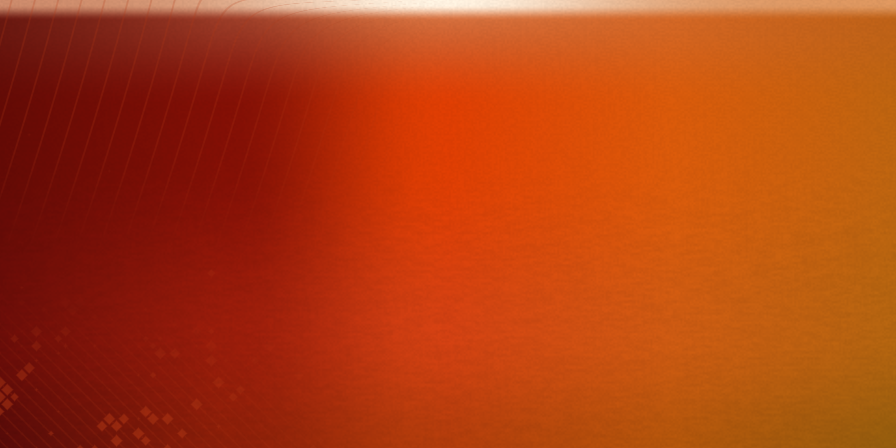
Write a WebGL 1 fragment shader that draws this background.

```glsl
precision highp float;
// Warm backdrop: a dark red to orange to ochre field under a bright top strip.
// Four horizontal colour ramps are blended by height, then fine curved lines,
// a lattice of scattered diamonds and a woven grain are laid over them.
uniform vec2 u_resolution;

#define STRIP_EDGE 0.968
#define GLOW_CENTER 0.49
#define GLOW_WIDTH 0.21
#define LINE_SPACING 0.052
#define LINE_OPACITY 0.22
#define CELL_SIZE 0.023
#define DIAMOND_OPACITY 0.50
#define GRAIN 0.045
#define INK vec3(0.70, 0.22, 0.08)

float hash(vec2 p) {
  return fract(sin(dot(p, vec2(127.1, 311.7))) * 43758.55);
}

float noise(vec2 p) {
  vec2 i = floor(p), f = fract(p);
  f = f * f * (3.0 - 2.0 * f);
  return mix(mix(hash(i), hash(i + vec2(1, 0)), f.x),
             mix(hash(i + vec2(0, 1)), hash(i + vec2(1, 1)), f.x), f.y);
}

// Five evenly spaced colours across the width
vec3 ramp(float x, vec3 a, vec3 b, vec3 c, vec3 d, vec3 e) {
  float t = x * 4.0;
  vec3 col = mix(a, b, clamp(t, 0.0, 1.0));
  col = mix(col, c, smoothstep(0.0, 1.0, t - 1.0));
  col = mix(col, d, clamp(t - 2.0, 0.0, 1.0));
  return mix(col, e, clamp(t - 3.0, 0.0, 1.0));
}

vec3 field(vec2 uv) {
  vec3 base = ramp(uv.x, vec3(0.33, 0.04, 0.03), vec3(0.54, 0.12, 0.03),
    vec3(0.68, 0.23, 0.04), vec3(0.69, 0.33, 0.04), vec3(0.57, 0.36, 0.05));
  vec3 low = ramp(uv.x, vec3(0.42, 0.05, 0.03), vec3(0.60, 0.11, 0.04),
    vec3(0.82, 0.25, 0.07), vec3(0.80, 0.35, 0.07), vec3(0.70, 0.39, 0.06));
  vec3 high = ramp(uv.x, vec3(0.39, 0.04, 0.02), vec3(0.51, 0.06, 0.02),
    vec3(0.87, 0.24, 0.01), vec3(0.85, 0.35, 0.04), vec3(0.74, 0.39, 0.06));
  vec3 top = ramp(uv.x, vec3(0.41, 0.09, 0.06), vec3(0.58, 0.20, 0.13),
    vec3(0.80, 0.36, 0.17), vec3(0.82, 0.39, 0.13), vec3(0.74, 0.38, 0.09));
  vec3 col = mix(base, low, smoothstep(-0.05, 0.28, uv.y));
  col = mix(col, high, smoothstep(0.25, 0.65, uv.y));
  return mix(col, top, smoothstep(0.76, 0.96, uv.y));
}

// Bright strip along the top with a soft glow falling below it
vec3 addStrip(vec3 col, vec2 uv) {
  float d = (uv.x - GLOW_CENTER) / GLOW_WIDTH;
  float center = exp(-d * d);
  vec3 tan_ = mix(vec3(0.80, 0.54, 0.42), vec3(0.87, 0.59, 0.37), uv.x);
  vec3 strip = mix(tan_, vec3(1.0, 0.95, 0.88), center);
  float fall = exp(-max(STRIP_EDGE - uv.y, 0.0) / 0.04);
  col = mix(col, vec3(0.90, 0.58, 0.38), 0.45 * center * fall);
  float cover = smoothstep(STRIP_EDGE - 0.014, STRIP_EDGE + 0.022, uv.y);
  return mix(col, strip, cover);
}

// Distance to the nearest of many evenly spaced lines
float lineDistance(float v, float spacing) {
  return abs(fract(v / spacing) - 0.5) * spacing;
}

// Leaning threads at upper left, bending outward near the top
float threads(vec2 p, float px) {
  float drop = 1.0 - p.y;
  float bend = 0.35 * pow(p.y, 24.0) * smoothstep(0.4, 1.0, p.x);
  float d = lineDistance(p.x + 0.26 * drop + 0.08 * drop * drop - bend,
                         LINE_SPACING);
  float fade = smoothstep(0.40, 0.75, p.y) * (1.0 - smoothstep(0.4, 1.1, p.x));
  return fade * (1.0 - smoothstep(0.0005, 0.0015 + px, d));
}

// Diagonal lattice with sparse large diamonds among small dots
float lattice(vec2 p, float px) {
  vec2 g = vec2(p.x + p.y, p.x - p.y) * 0.7071 / CELL_SIZE;
  vec2 cell = floor(g);
  vec2 f = abs(fract(g) - 0.5);
  float aa = px / CELL_SIZE;
  float pick = hash(cell) + 0.35 * (noise(cell * 0.22) - 0.5);
  float size = mix(0.09, 0.40, smoothstep(0.86, 1.02, pick));
  float diamond = 1.0 - smoothstep(size - aa, size + aa, max(f.x, f.y));
  diamond *= 0.35 + 0.65 * smoothstep(0.75, 1.0, pick);
  float thread = 0.28 * (1.0 - smoothstep(0.02, 0.04 + aa, f.x));
  float corner = (1.0 - smoothstep(0.08, 0.40, p.y + 0.12 * p.x))
               * (1.0 - smoothstep(0.35, 1.0, p.x));
  float stray = 0.7 * step(0.99, hash(cell + 7.0))
              * (1.0 - smoothstep(0.3, 0.7, p.x)) * step(p.y, 0.85);
  return max(max(diamond, thread) * corner, diamond * stray);
}

void main() {
  vec2 uv = gl_FragCoord.xy / u_resolution;
  vec2 p = gl_FragCoord.xy / u_resolution.y;
  float px = 1.0 / u_resolution.y;

  vec3 col = field(uv);
  col = mix(col, INK, DIAMOND_OPACITY * lattice(p, px));
  col = addStrip(col, uv);
  col = mix(col, INK, LINE_OPACITY * threads(p, px));

  // Fine speckle plus short horizontal ripples
  float speckle = noise(p * 240.0) - 0.5;
  float ripple = noise(p * vec2(45.0, 150.0)) - 0.5;
  float weave = ripple * (1.0 - smoothstep(0.45, 0.75, uv.y));
  col *= 1.0 + GRAIN * (speckle + weave);

  gl_FragColor = vec4(clamp(col, 0.0, 1.0), 1.0);
}
```
